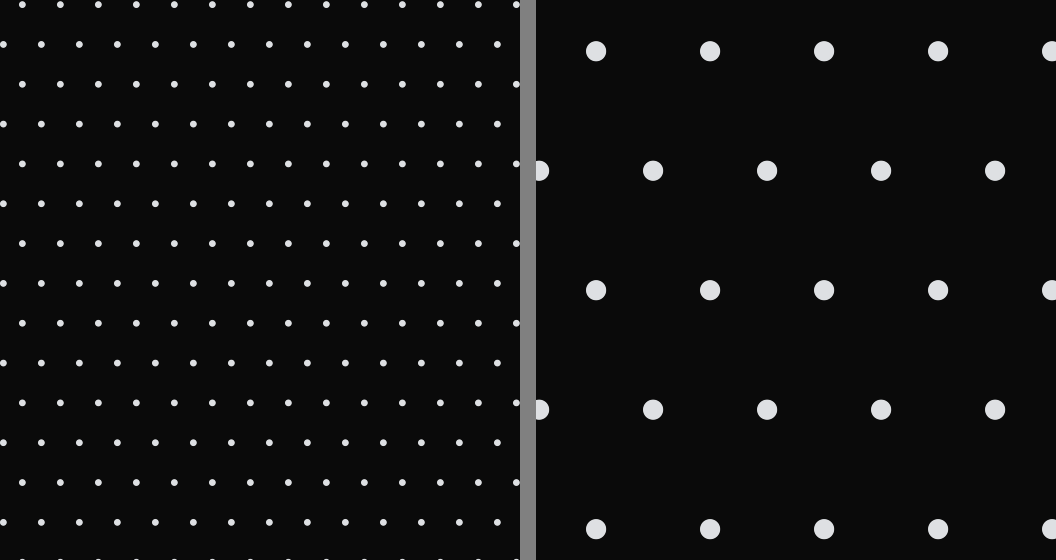
Left: the whole. Right: its middle third, enlarged.
A WebGL 2 fragment shader for this pattern:

```glsl
#version 300 es
precision highp float;

uniform vec2 u_resolution;
out vec4 outColor;

const vec3 BACKGROUND = vec3(0.04);
const vec3 DOT_COLOR = vec3(0.87, 0.88, 0.89);

// Lengths are fractions of the canvas height
const vec2 SPACING = vec2(0.06786, 0.07112);
const vec2 FIRST_DOT = vec2(0.0060, 0.0672);
const float DOT_RADIUS = 0.0060;

// Offset from the nearest dot centre, with every other row shifted half a step
vec2 staggeredCell(vec2 p, vec2 spacing) {
    float row = floor(p.y / spacing.y + 0.5);
    float shift = 0.5 * mod(row, 2.0);
    float column = floor(p.x / spacing.x - shift + 0.5);
    return p - vec2(column + shift, row) * spacing;
}

float circleDistance(vec2 p, float radius) {
    return length(p) - radius;
}

// Coverage of a shape from its signed distance
float fillMask(float signedDistance, float pixel) {
    return 1.0 - smoothstep(-0.6 * pixel, 0.6 * pixel, signedDistance);
}

void main() {
    vec2 position = gl_FragCoord.xy / u_resolution.y;
    float pixel = 1.0 / u_resolution.y;

    vec2 cell = staggeredCell(position - FIRST_DOT, SPACING);
    float dotMask = fillMask(circleDistance(cell, DOT_RADIUS), pixel);

    outColor = vec4(mix(BACKGROUND, DOT_COLOR, dotMask), 1.0);
}
```
